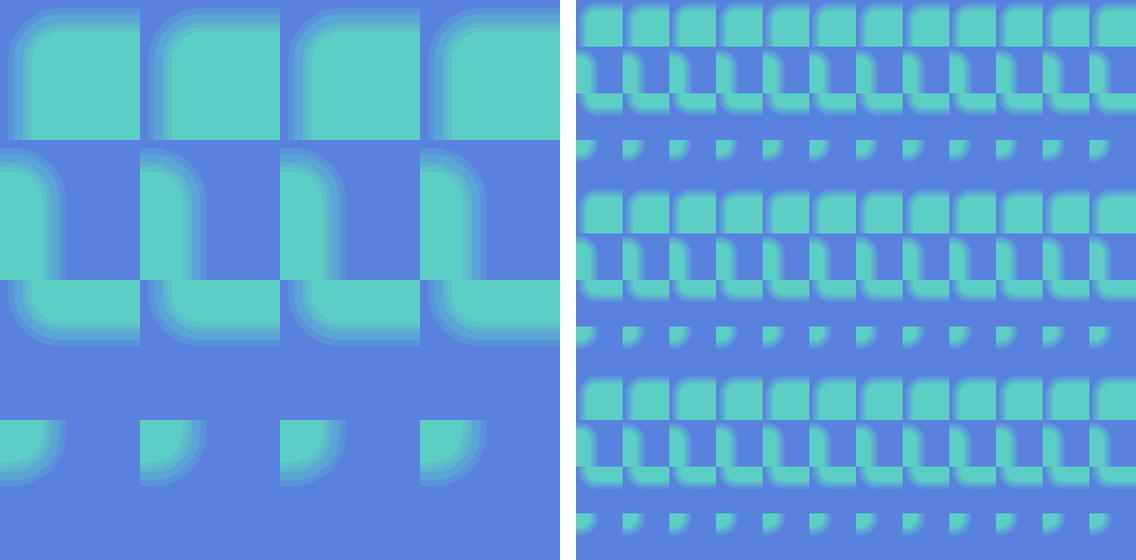
Left: one tile. Right: repeated 3 by 3.
This pattern is drawn by a WebGL 1 fragment shader. Its source:

```glsl
precision highp float;

uniform vec2 u_resolution;

#define CELLS 4.0            // cells across and down
#define BOX_CENTRE 0.765     // in cells, from the top left of a 2x2 block
#define BOX_HALF 0.709
#define CORNER_RADIUS 0.385
#define BAND_DEPTHS vec4(0.045, 0.104, 0.137, 0.172)
#define EDGE_SOFTNESS 0.006
#define BLUE vec3(0.35, 0.51, 0.87)
#define TEAL vec3(0.36, 0.81, 0.77)

float roundedBox(vec2 p, float halfSize, float radius) {
    vec2 q = abs(p) - halfSize + radius;
    return length(max(q, 0.0)) + min(max(q.x, q.y), 0.0) - radius;
}

float softStep(float edge, float depth) {
    return smoothstep(edge - EDGE_SOFTNESS, edge + EDGE_SOFTNESS, depth);
}

// Stepped ramp from the outer rim to the solid interior
vec3 bandColor(float depth) {
    vec3 color = mix(BLUE, vec3(0.35, 0.58, 0.85), softStep(0.0, depth));
    color = mix(color, vec3(0.35, 0.65, 0.84), softStep(BAND_DEPTHS.x, depth));
    color = mix(color, vec3(0.36, 0.71, 0.80), softStep(BAND_DEPTHS.y, depth));
    color = mix(color, vec3(0.36, 0.76, 0.78), softStep(BAND_DEPTHS.z, depth));
    return mix(color, TEAL, softStep(BAND_DEPTHS.w, depth));
}

// Each row repeats one quarter of the box, counted from the top
vec3 quarterPattern(vec2 uv) {
    vec2 grid = vec2(uv.x, 1.0 - uv.y) * CELLS;
    float row = mod(floor(grid.y), 4.0);
    vec2 quarter = vec2(mod(row, 2.0), floor(row / 2.0));
    vec2 p = fract(grid) + quarter - BOX_CENTRE;
    return bandColor(-roundedBox(p, BOX_HALF, CORNER_RADIUS));
}

void main() {
    // 2x2 supersampling smooths the cuts between cells
    vec3 color = vec3(0.0);
    for (int j = 0; j < 2; j++) {
        for (int i = 0; i < 2; i++) {
            vec2 offset = vec2(float(i), float(j)) * 0.5 - 0.25;
            color += quarterPattern((gl_FragCoord.xy + offset) / u_resolution);
        }
    }
    gl_FragColor = vec4(color * 0.25, 1.0);
}
```
